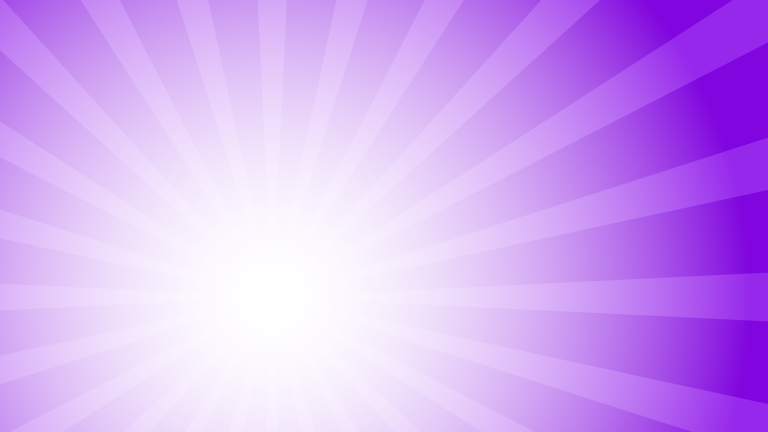
This background is drawn by a Shadertoy shader. Its source:

```glsl
const vec2  GLOW_CENTER    = vec2(0.3545, 0.3125); // fraction of the canvas
const float GLOW_RADIUS    = 1.107;                // in canvas heights
const float GLOW_FALLOFF   = 1.85;
const float RAY_COUNT      = 24.0;
const float RAY_HALF_ANGLE = 0.0492;               // radians
const vec3  GLOW_COLOR     = vec3(1.0);
const vec3  EDGE_COLOR     = vec3(0.50, 0.02, 0.87);
const vec3  RAY_LIFT       = vec3(0.18, 0.14, 0.40); // share of the way to white
const float TAU            = 6.2831853;

// White core fading to the edge colour
vec3 radialGlow(float radius) {
    float fade = pow(clamp(radius / GLOW_RADIUS, 0.0, 1.0), GLOW_FALLOFF);
    return mix(GLOW_COLOR, EDGE_COLOR, fade);
}

// Coverage of evenly spaced wedges, one of them pointing right
float rayMask(vec2 p, float pixel) {
    float spacing = TAU / RAY_COUNT;
    float angle = atan(p.y, p.x);
    float offset = abs(mod(angle + 0.5 * spacing, spacing) - 0.5 * spacing);
    float edgeDistance = length(p) * sin(RAY_HALF_ANGLE - offset);
    return smoothstep(-0.75 * pixel, 0.75 * pixel, edgeDistance);
}

void mainImage(out vec4 fragColor, in vec2 fragCoord) {
    vec2 p = (fragCoord - GLOW_CENTER * iResolution.xy) / iResolution.y;
    vec3 color = radialGlow(length(p));

    // Rays lighten the glow and vanish in its white core
    color += RAY_LIFT * (1.0 - color) * rayMask(p, 1.0 / iResolution.y);

    fragColor = vec4(color, 1.0);
}
```
